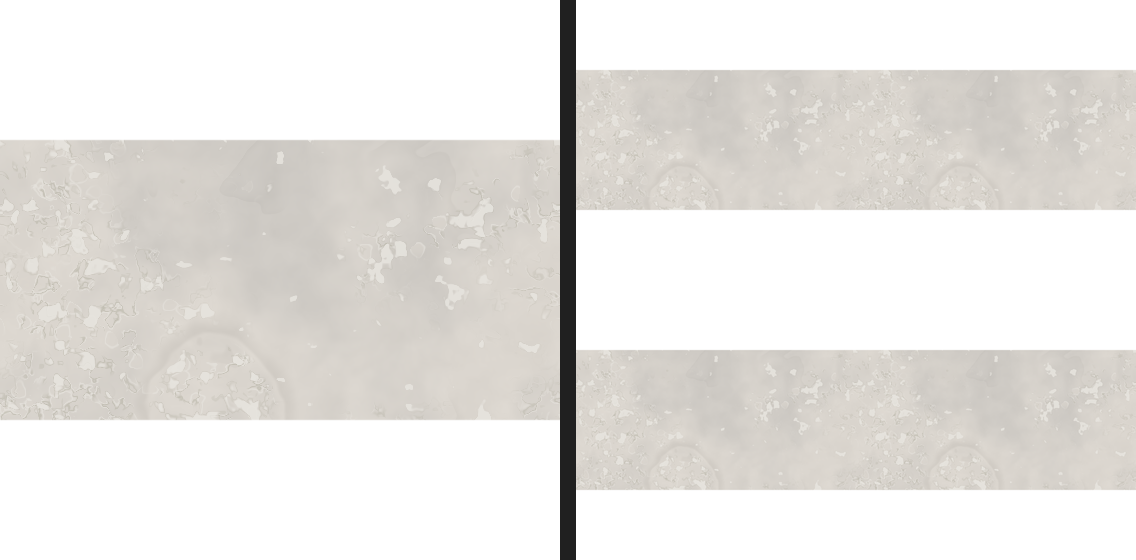
Left, the tile; right, the same tile 2 across and 2 down.
Write a Shadertoy shader that draws this texture.

```glsl
// A horizontal slab of pale travertine on a white ground: soft warm and grey
// clouds, faint sediment edges, and rough zones of chips, pebbles and filaments.
// All noise wraps once per canvas, so the left and right edges join.

const vec3 GROUND = vec3(1.0);
const vec3 WARM   = vec3(0.860, 0.840, 0.812);
const vec3 GREY   = vec3(0.805, 0.790, 0.768);
const vec3 CHIP   = vec3(0.905, 0.895, 0.872);
const vec3 OLIVE  = vec3(0.715, 0.705, 0.650);
const float SLAB_HALF_HEIGHT = 0.25;
const float CLOUD_FREQ    = 3.0;
const float CHIP_FREQ     = 36.0;
const float FILAMENT_FREQ = 44.0;
const float PEBBLE_FREQ   = 32.0;

// Integer hash of a lattice cell, wrapped to the period
vec2 hash(vec2 cell, float period, float seed) {
    uvec2 c = uvec2(mod(cell, period));
    uint h = c.x * 1597334677u ^ c.y * 3812015801u ^ uint(seed) * 2654435769u;
    h = (h ^ (h >> 15u)) * 2246822519u;
    h = (h ^ (h >> 13u)) * 3266489917u;
    h ^= h >> 16u;
    return vec2(h & 65535u, h >> 16u) / 65535.0;
}

float valueNoise(vec2 uv, float freq, float seed) {
    vec2 p = uv * freq, i = floor(p), f = p - i;
    f = f * f * f * (f * (f * 6.0 - 15.0) + 10.0);
    vec2 e = vec2(0.0, 1.0);
    float low  = mix(hash(i, freq, seed).x, hash(i + e.yx, freq, seed).x, f.x);
    float high = mix(hash(i + e.xy, freq, seed).x, hash(i + e.yy, freq, seed).x, f.x);
    return mix(low, high, f.y);
}

float fbm(vec2 uv, float freq, int octaves, float seed) {
    float sum = 0.0, total = 0.0, weight = 1.0;
    for (int k = 0; k < octaves; k++) {
        sum += weight * valueNoise(uv, freq, seed + float(k));
        total += weight;
        weight *= 0.5;
        freq *= 2.0;
    }
    return sum / total;
}

// Cellular noise: distance to the nearest point and that point's random id
vec2 cellular(vec2 uv, float freq, float seed) {
    vec2 p = uv * freq, i = floor(p);
    vec2 nearest = vec2(9.0, 0.0);
    for (int y = -1; y <= 1; y++)
    for (int x = -1; x <= 1; x++) {
        vec2 cell = i + vec2(x, y);
        float d = length(cell + hash(cell, freq, seed) - p);
        if (d < nearest.x) nearest = vec2(d, hash(cell, freq, seed + 1.0).x);
    }
    return nearest;
}

// Offset from a centre, taking the short way round horizontally
vec2 wrappedOffset(vec2 uv, vec2 centre) {
    vec2 d = uv - centre;
    d.x -= round(d.x);
    return d;
}

float softPatch(vec2 uv, vec2 centre, vec2 radius, float slope) {
    vec2 d = wrappedOffset(uv, centre);
    d.y -= slope * d.x;
    d /= radius;
    return exp(-dot(d, d));
}

float line(float field, float level, float width) {
    return 1.0 - smoothstep(0.0, width, abs(field - level));
}

vec3 stone(vec2 uv) {
    vec2 broad = vec2(fbm(uv, 5.0, 4, 10.0), fbm(uv, 5.0, 4, 20.0)) - 0.5;
    vec2 fine = vec2(fbm(uv, 30.0, 3, 30.0), fbm(uv, 30.0, 3, 40.0)) - 0.5;
    vec2 bent = uv + 0.14 * broad;
    vec2 ragged = uv + 0.03 * broad + 0.022 * fine;

    // Rough zones: left field, sharp-edged dome, rising band, lower strip
    float domeEdge = length(wrappedOffset(bent, vec2(0.38, 0.27)) / vec2(0.115, 0.15));
    float dome = 1.0 - smoothstep(0.86, 1.0, domeEdge);
    float rough = 0.85 * softPatch(bent, vec2(0.10, 0.48), vec2(0.17, 0.30), 0.0)
                + 0.75 * softPatch(bent, vec2(0.81, 0.60), vec2(0.18, 0.065), 0.35)
                + 0.60 * softPatch(bent, vec2(0.75, 0.25), vec2(0.20, 0.04), 0.0);
    rough = max(rough, 0.9 * dome);
    rough = clamp(rough + 1.1 * (fbm(uv, 9.0, 3, 50.0) - 0.5), 0.0, 1.0);

    // Clouds and fine mottling
    float cloud = fbm(bent, CLOUD_FREQ, 5, 60.0);
    float grey = smoothstep(0.40, 0.68, cloud + 0.09 * rough);
    vec3 col = mix(WARM, GREY, grey);
    col += 0.035 * (fbm(ragged, 22.0, 4, 70.0) - 0.5);

    // Sediment edges: crisp on one side, fading on the other
    float depth = fbm(bent, 4.0, 4, 80.0) - 0.51;
    float sediment = smoothstep(0.0, 0.008, depth) * exp(-28.0 * max(depth, 0.0));
    col -= 0.026 * sediment * smoothstep(0.40, 0.62, valueNoise(uv, 7.0, 90.0));
    col -= 0.035 * smoothstep(0.98, 1.05, domeEdge) * (1.0 - smoothstep(1.05, 1.28, domeEdge));

    // Pebbles with pale rims
    vec2 pebble = cellular(ragged, PEBBLE_FREQ, 100.0);
    float chosen = step(0.82, pebble.y) * smoothstep(0.25, 0.6, rough);
    col = mix(col, WARM, 0.6 * chosen * (1.0 - smoothstep(0.34, 0.42, pebble.x)));
    col = mix(col, CHIP, 0.6 * chosen * line(pebble.x, 0.40, 0.09));

    // Broken filaments, pale beside olive
    float filament = fbm(ragged, FILAMENT_FREQ, 3, 110.0);
    float broken = smoothstep(0.42, 0.60, fbm(uv, 26.0, 2, 120.0)) * smoothstep(0.15, 0.7, rough);
    col = mix(col, OLIVE, 0.55 * broken * line(filament, 0.56, 0.045));
    col = mix(col, CHIP, 0.65 * broken * line(filament, 0.48, 0.045));

    // Ragged chips with a thin shaded border
    float chip = fbm(ragged, CHIP_FREQ, 3, 130.0) - mix(0.80, 0.645, rough);
    col = mix(col, OLIVE, 0.35 * rough * line(chip, -0.035, 0.03));
    return mix(col, CHIP, 0.85 * smoothstep(-0.015, 0.03, chip));
}

void mainImage(out vec4 fragColor, in vec2 fragCoord) {
    vec2 uv = fragCoord / iResolution.xy;
    float pixel = 1.0 / iResolution.y;
    float outside = abs(uv.y - 0.5) - SLAB_HALF_HEIGHT;
    float slab = 1.0 - smoothstep(-pixel, pixel, outside);
    fragColor = vec4(mix(GROUND, stone(uv), slab), 1.0);
}
```
